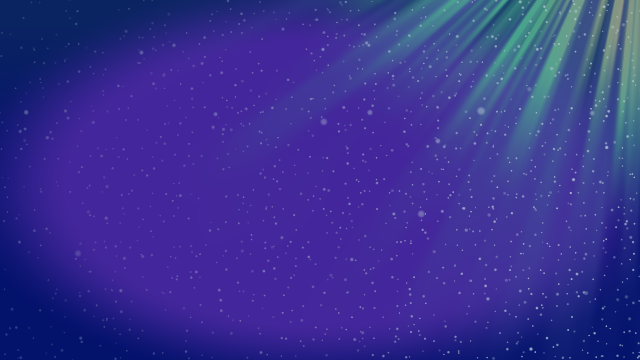
Reproduce this background procedurally as a WebGL 2 fragment shader.

```glsl
#version 300 es
precision highp float;

uniform vec2 u_resolution;
out vec4 outColor;

const vec3 NAVY = vec3(0.01, 0.07, 0.42);
const vec3 DUSK = vec3(0.04, 0.14, 0.38);
const vec3 VIOLET = vec3(0.265, 0.15, 0.61);
const vec3 SLATE = vec3(0.25, 0.28, 0.60);
const vec3 TEAL = vec3(0.30, 0.70, 0.56);
const vec3 CREAM = vec3(0.62, 0.63, 0.52);
const vec3 SNOW = vec3(0.70, 0.78, 0.84);

float hash(vec2 p) {
    return fract(sin(dot(p, vec2(127.1, 311.7))) * 43758.5453);
}

float noise(vec2 p) {
    vec2 i = floor(p);
    vec2 f = fract(p);
    f = f * f * (3.0 - 2.0 * f);
    float low = mix(hash(i), hash(i + vec2(1.0, 0.0)), f.x);
    float high = mix(hash(i + vec2(0.0, 1.0)), hash(i + vec2(1.0, 1.0)), f.x);
    return mix(low, high, f.y);
}

// Violet oval fading to navy corners
vec3 backdrop(vec2 uv) {
    float oval = 2.0 * length(uv - vec2(0.5, 0.49));
    vec3 rim = mix(NAVY, DUSK, smoothstep(0.5, 1.0, uv.y));
    return mix(VIOLET, rim, smoothstep(0.76, 1.16, oval));
}

// Streaks along the polar coordinates (angle, distance)
float streaks(vec2 polar, float frequency, float stretch) {
    return noise(vec2(polar.x * frequency, polar.y * stretch));
}

// Light fanning out from a source above the upper right
vec3 addRays(vec3 color, vec2 p, vec2 uv, vec2 source) {
    vec2 d = source - p;
    vec2 polar = vec2(atan(d.x, d.y), length(d));

    float broad = smoothstep(0.35, 0.75, streaks(polar, 13.0, 1.6));
    float wisps = smoothstep(0.4, 0.8, streaks(polar + 4.0, 24.0, 2.2));
    float reach = 1.0 - smoothstep(0.8, 1.7, polar.y);
    float haze = (0.65 * broad + 0.35 * wisps) * reach;
    color = mix(color, SLATE, haze * smoothstep(1.35, 0.85, polar.x));

    float coarse = streaks(polar + 9.0, 22.0, 0.8);
    float fine = streaks(polar + 2.0, 52.0, 1.2);
    float beam = smoothstep(0.22, 0.85, 0.6 * coarse + 0.4 * fine);
    float fade = 1.0 - smoothstep(0.48, 1.12, polar.y);
    float glow = fade * (0.2 + 1.15 * beam);
    float warmth = smoothstep(0.80, 0.97, uv.x) * smoothstep(0.55, 0.95, uv.y);
    vec3 light = mix(TEAL, CREAM, warmth * (0.55 + 0.45 * fine));
    return mix(color, light, clamp(glow, 0.0, 0.88));
}

// One scattered dot per chosen grid cell
float flakes(vec2 p, float cell, vec2 radii, float density, float seed, float pixel) {
    vec2 id = floor(p / cell);
    vec2 key = id + seed;
    float size = hash(key + 5.3);
    float radius = mix(radii.x, radii.y, size * size);
    float margin = min(0.45, (radius + pixel) / cell);
    vec2 jitter = vec2(hash(key + 11.7), hash(key + 23.1));
    vec2 center = (id + mix(vec2(margin), vec2(1.0 - margin), jitter)) * cell;
    float dotMask = 1.0 - smoothstep(radius * 0.35, radius + pixel * 0.6, length(p - center));
    float present = step(hash(key + 37.9), density);
    return dotMask * present * mix(0.35, 1.0, hash(key + 41.3));
}

void main() {
    vec2 uv = gl_FragCoord.xy / u_resolution;
    vec2 p = gl_FragCoord.xy / u_resolution.y;
    float pixel = 1.0 / u_resolution.y;
    float aspect = u_resolution.x / u_resolution.y;

    vec3 color = backdrop(uv);
    color = addRays(color, p, uv, vec2(aspect + 0.02, 1.44));

    // Fine snow, thicker and brighter toward the right
    float density = mix(0.28, 0.65, uv.x);
    float snow = 0.0;
    for (int i = 0; i < 3; i++) {
        float layer = float(i);
        float cell = 0.034 + 0.011 * layer;
        vec2 radii = vec2(0.0018, 0.0038 + 0.0008 * layer);
        snow = max(snow, flakes(p + layer * 0.37, cell, radii, density, layer * 19.0, pixel));
    }
    snow *= mix(0.3, 0.85, smoothstep(0.1, 0.95, uv.x));

    // Sparse larger flakes
    float large = flakes(p, 0.16, vec2(0.005, 0.014), 0.3, 71.0, pixel);
    snow = max(snow, large * mix(0.35, 0.65, uv.x));

    outColor = vec4(mix(color, SNOW, snow), 1.0);
}
```
